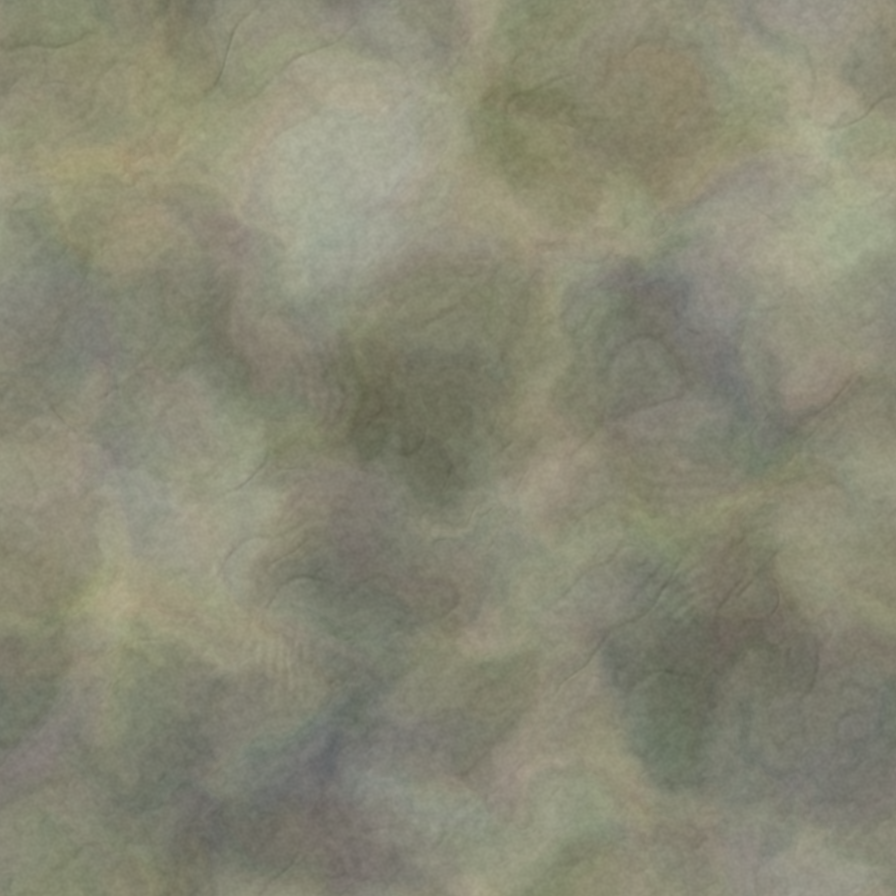
This texture is drawn by a WebGL 1 fragment shader. Its source:

```glsl
precision highp float;
// Weathered plaster in grey-olive tones: warped cloud noise sets the stain pattern,
// slow tints drift from blue-grey to ochre, and fine creases are lit from upper left.
// All noise lattices wrap at whole repeat counts, so the surface tiles.

#define CLOUD_FREQ 3.0
#define CLOUD_CONTRAST 0.84
#define CLOUD_LEVEL 0.47
#define CLOUD_WARP 0.075
#define TINT_AMOUNT 1.0
#define CREASE_FREQ 10.0
#define CREASE_WIDTH 0.0045
#define CREASE_WARP 0.022
#define RELIEF_LIGHT 0.042
#define CREASE_SHADE 0.016
#define GRAIN_AMOUNT 0.035

uniform vec2 u_resolution;

float hash(vec2 cell) {
  return fract(sin(dot(cell, vec2(127.1, 311.7))) * 43758.5453);
}

// Dot product of a lattice corner's random gradient with the offset to it
float corner(vec2 cell, vec2 offset, float freq, float seed) {
  float angle = 6.28318 * hash(mod(cell, freq) + seed * 17.37);
  return dot(vec2(cos(angle), sin(angle)), offset);
}

// Gradient noise repeating once per unit square; freq is a whole number
float noise(vec2 uv, float freq, float seed) {
  vec2 p = uv * freq;
  vec2 cell = floor(p);
  vec2 f = p - cell;
  vec2 s = f * f * f * (f * (f * 6.0 - 15.0) + 10.0);
  vec2 e = vec2(1.0, 0.0);
  float low = mix(corner(cell, f, freq, seed),
                  corner(cell + e.xy, f - e.xy, freq, seed), s.x);
  float high = mix(corner(cell + e.yx, f - e.yx, freq, seed),
                   corner(cell + e.xx, f - e.xx, freq, seed), s.x);
  return mix(low, high, s.y);
}

float fbm4(vec2 uv, float freq, float seed) {
  float sum = 0.0;
  float amp = 1.0;
  for (int i = 0; i < 4; i++) {
    sum += amp * noise(uv, freq, seed + float(i));
    freq *= 2.0;
    amp *= 0.55;
  }
  return sum;
}

// Height of the skin: broken creases at several scales and patches of ripples
float relief(vec2 uv) {
  float height = 0.0;
  float freq = CREASE_FREQ;
  float depth = 1.0;
  for (int i = 0; i < 4; i++) {
    float seed = 40.0 + float(i);
    float n = noise(uv, freq, seed) / (CREASE_WIDTH * freq);
    float broken = smoothstep(-0.1, 0.4, noise(uv, freq * 0.5, seed + 9.0));
    height -= depth * broken * exp(-n * n);
    freq *= 2.0;
    depth *= 0.8;
  }
  float patches = smoothstep(0.12, 0.45, noise(uv, 6.0, 61.0));
  return height + 0.35 * patches * sin(110.0 * noise(uv, 4.0, 60.0));
}

void main() {
  vec2 uv = gl_FragCoord.xy / u_resolution;
  vec2 warp = vec2(fbm4(uv, 5.0, 1.0), fbm4(uv, 5.0, 6.0));

  // Cloudy stains with ragged edges
  vec2 cloudUv = uv + CLOUD_WARP * warp;
  float cloud = fbm4(cloudUv, CLOUD_FREQ, 12.0)
              + 0.12 * fbm4(cloudUv, CLOUD_FREQ * 12.0, 17.0);
  float tone = clamp(CLOUD_LEVEL + CLOUD_CONTRAST * cloud, -0.05, 1.08);
  vec3 darkOlive = vec3(0.42, 0.422, 0.365);
  vec3 paleSand = vec3(0.667, 0.657, 0.56);
  vec3 color = mix(darkOlive, paleSand, tone);

  // Slow hue drift: blue-grey to ochre, and green to rose
  vec3 ochreShift = vec3(0.022, 0.012, -0.055);
  vec3 roseShift = vec3(0.026, -0.016, 0.004);
  color += TINT_AMOUNT * ochreShift * fbm4(cloudUv, 4.0, 22.0);
  color += TINT_AMOUNT * roseShift * fbm4(cloudUv, 9.0, 27.0);

  // Creased surface lit from the upper left
  vec2 creaseUv = uv + CREASE_WARP * warp;
  vec2 towardLight = vec2(-0.0015, 0.0016);
  float height = relief(creaseUv);
  float lit = height - relief(creaseUv + towardLight);
  color += RELIEF_LIGHT * lit + CREASE_SHADE * (height + 0.45);

  // Fine mineral grain
  float grain = noise(uv, 90.0, 71.0) + 0.8 * noise(uv, 210.0, 72.0);
  color += GRAIN_AMOUNT * grain;

  gl_FragColor = vec4(clamp(color, 0.0, 1.0), 1.0);
}
```
